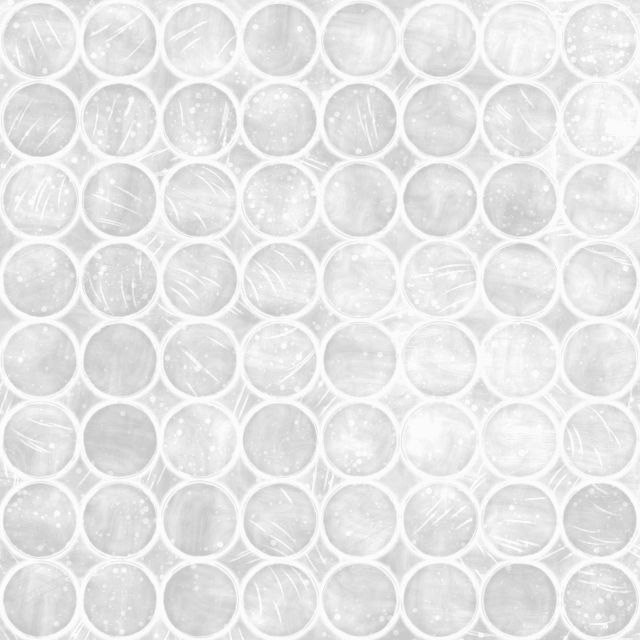
Write a Shadertoy shader that draws this pattern.

```glsl
// Eight by eight grid of pale worn discs in rough white rings, with flecks and scratches

const float REPEATS = 8.0;
const float RING_INNER = 0.452;
const float RING_OUTER = 0.515;
const float WHITE = 0.985;
const float DARKEST = 0.795;

vec2 hash2(vec2 p) {
    vec2 k = vec2(dot(p, vec2(127.1, 311.7)), dot(p, vec2(269.5, 183.3)));
    return fract(sin(k) * 43758.55);
}

mat2 rotation(float a) {
    float c = cos(a), s = sin(a);
    return mat2(c, s, -s, c);
}

// Layered, warped sines: roughly -1 to 1
float clouds(vec2 p) {
    float sum = 0.0, amp = 0.5;
    for (int i = 0; i < 6; i++) {
        p = rotation(0.9) * p + 1.7;
        p += 0.75 * sin(p.yx * 1.3 + float(i));
        sum += amp * sin(p.x) * sin(p.y);
        p *= 1.85;
        amp *= 0.64;
    }
    return sum;
}

// Cellular noise: soft round dots of random size, kept with the given chance
float flecks(vec2 p, float chance) {
    vec2 home = floor(p);
    float dots = 0.0;
    for (int y = -1; y <= 1; y++)
    for (int x = -1; x <= 1; x++) {
        vec2 cell = home + vec2(x, y);
        vec2 pick = hash2(cell + 51.0);
        float radius = mix(0.18, 0.52, pick.x * pick.x);
        float d = length(p - cell - hash2(cell));
        float dot1 = 1.0 - smoothstep(radius * 0.55, radius, d);
        dots = max(dots, dot1 * step(pick.y, chance) * mix(0.4, 1.0, pick.x));
    }
    return dots;
}

// A few bent, tapering strokes sharing one direction
float scratches(vec2 q, vec2 seed, float pixel) {
    float marks = 0.0;
    vec2 dir = hash2(seed);
    q = rotation(dir.x * 6.28) * q;
    for (int i = 0; i < 5; i++) {
        vec2 pick = hash2(seed + float(i) * 7.3);
        vec2 s = rotation((pick.y - 0.5) * 0.5) * q - (pick - 0.5) * vec2(0.5, 0.75);
        float d = abs(s.y - (dir.y - 0.5) * s.x * s.x * 1.8);
        float taper = 1.0 - smoothstep(0.08, 0.15 + 0.2 * pick.x, abs(s.x));
        float width = 0.003 + 0.006 * pick.y * taper;
        marks = max(marks, taper * (1.0 - smoothstep(width, width + pixel, d)));
    }
    return marks;
}

// Worn paint with its own tone, clouding, streaks and marks for each seed
float wornPaint(vec2 q, vec2 seed, float pixel) {
    vec2 look = hash2(seed), wear = hash2(seed + 13.7);
    vec2 shift = look * 40.0;
    float blotch = clouds(q * 3.2 + shift);
    float tone = 0.882 + 0.055 * (look.x - 0.5) + 0.085 * blotch;
    tone += 0.028 * clouds(q * 15.0 + shift.yx);

    // Brushed streaks
    vec2 brushed = rotation((wear.x - 0.5) * 1.2) * q;
    float streak = clouds(brushed * vec2(2.0, 26.0) + shift);
    float amount = smoothstep(0.45, 0.75, look.y) * smoothstep(-0.4, 0.4, blotch + 0.1);
    tone += amount * (0.03 * streak - 0.045 * smoothstep(0.25, 0.6, streak));

    // Large and small flecks
    float chance = mix(0.08, 0.55, wear.y * wear.y);
    tone += 0.085 * flecks(q * 10.0 + shift, chance);
    tone += 0.05 * flecks(q * 23.0 + shift.yx, chance * 0.7);

    // Bright scratches on some
    tone += 0.09 * step(0.6, wear.x) * scratches(q, seed, pixel);
    return tone;
}

float glow(vec2 p, vec2 centre, float size) {
    vec2 d = (p - centre) / size;
    return exp(-dot(d, d));
}

void mainImage(out vec4 fragColor, in vec2 fragCoord) {
    vec2 p = fragCoord / iResolution.xy * REPEATS;
    float pixel = REPEATS / iResolution.y;
    vec2 disc = floor(p), gap = floor(p + 0.5);
    vec2 q = p - disc - 0.5;

    // Rough radius shared by both edges of the ring
    float rough = 0.008 * clouds(p * 7.0) + 0.004 * clouds(p * 23.0);
    float radius = length(q) + rough;
    float inside = 1.0 - smoothstep(RING_INNER - 0.008, RING_INNER + 0.008 + pixel, radius);

    // Disc paint, darker near its rim; gap paint, fading out from the ring
    float discTone = wornPaint(q, disc + 3.0, pixel);
    discTone -= 0.035 * smoothstep(0.36, 0.445, radius);
    float gapTone = wornPaint(p - gap, gap + 37.5, pixel) - 0.012;
    float light = 0.075 * glow(p, vec2(7.6, 7.1), 1.3) + 0.06 * glow(p, vec2(5.6, 3.2), 1.5);
    discTone = clamp(discTone + light, DARKEST, WHITE);
    gapTone = clamp(gapTone + light * 0.6, DARKEST, WHITE);
    float halo = 1.0 - smoothstep(RING_OUTER - 0.012, RING_OUTER + 0.05, radius);
    float tone = mix(mix(gapTone, WHITE, halo), discTone, inside);

    // Broken grey hairline, slightly off centre in each ring
    vec2 offset = (hash2(disc + 9.0) - 0.5) * 0.018;
    float hairline = abs(length(q - offset) + rough * 0.4 - 0.48);
    float broken = smoothstep(-0.1, 0.5, clouds(p * 4.0 + 8.0));
    tone -= 0.08 * broken * (1.0 - inside) * (1.0 - smoothstep(0.001, 0.003 + pixel, hairline));

    fragColor = vec4(vec3(tone), 1.0);
}
```
